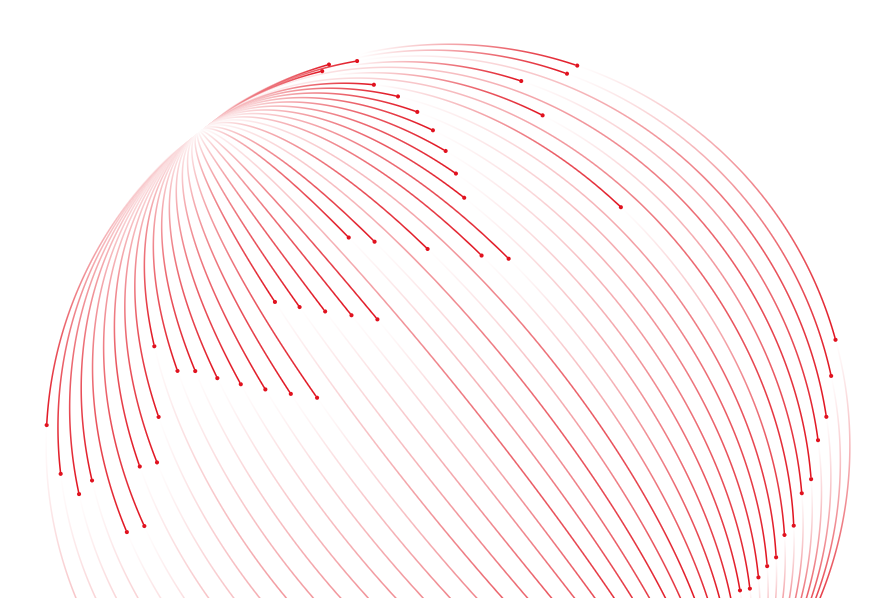
This background is drawn by a WebGL 2 fragment shader. Its source:

```glsl
#version 300 es
precision highp float;

uniform vec2 u_resolution;
out vec4 outColor;

const int LINES = 44;
const float RADIUS = 0.672;

// Signed sideways bulge of a meridian, from -1 (left rim) to 1 (right rim)
float bulge(float n) {
  float u = n / float(LINES - 1);
  return 2.0 * u - 1.0 + min(0.34, 0.06 + 0.6 * u) * u * (1.0 - u);
}

// Height along the axis where the trail leaving the pole stops
float firstStop(float n) {
  if (n < 10.5) return 0.47 + 0.13 * cos(0.65 * n) + 0.06 * cos(2.1 * n);
  if (n < 29.5) return 0.57 - 0.3 * fract((n - 10.3) / 6.25);
  return min(0.91 + 0.02 * cos(3.0 * n), 0.46 + 0.06 * (n - 30.0));
}

// Short second trails near the upper rim
float secondStop(float n) {
  float d = min(n - 40.0, 1.5);
  return 0.6 - 0.025 * d * d;
}

// Long trails that cross the globe
float thirdStop(float n) {
  float rise = pow(max(n - 31.0, 0.0) / 12.0, 2.5);
  return -0.74 + 0.35 * rise + 0.025 * cos(3.0 * n) * (1.0 - rise);
}

// Soft coverage of a shape with the given half width
float cover(float dist, float halfWidth) {
  return clamp((halfWidth - dist) * u_resolution.y + 0.5, 0.0, 1.0);
}

// Trail growing from clear to solid between two polar angles, with an end dot
float trail(vec2 q, float line, float angle, float s, float from, float to) {
  if (to - from < 0.01) return 0.0;
  float t = (angle - from) / (to - from);
  float ink = line * step(t, 1.0) * pow(clamp(t, 0.0, 1.0), 1.15);
  vec2 tip = vec2(s * sin(to), cos(to));
  return max(ink, cover(length(q - tip) * RADIUS, 0.0034));
}

void main() {
  vec2 p = (gl_FragCoord.xy - 0.5 * u_resolution) / u_resolution.y;
  p = (p - vec2(0.0, -0.246)) / RADIUS;

  // Globe frame: x across the axis, y toward the upper left pole
  vec2 axis = normalize(vec2(-0.62, 0.785));
  vec2 q = vec2(dot(p, vec2(axis.y, -axis.x)), dot(p, axis));
  float height = clamp(q.y, -0.9999, 0.9999);
  float ring = sqrt(1.0 - height * height);
  float angle = acos(height);

  float ink = 0.0;
  for (int i = 0; i < LINES; i++) {
    float n = float(i);
    float s = bulge(n);
    float slope = s * height / ring;
    float dist = abs(q.x - s * ring) / sqrt(1.0 + slope * slope);
    float line = cover(dist * RADIUS, 0.0013);

    // Some meridians skip the first or second trail
    bool skipFirst = i == 22 || i == 25 || i == 27 || i == 43 || (i > 36 && i < 40);
    bool hasSecond = i > 35 && (i % 2 == 0 || i == 43);
    float start = 0.05;
    float first = skipFirst ? start : acos(firstStop(n));
    float second = hasSecond ? acos(secondStop(n)) : first;
    float third = acos(thirdStop(n));

    float mark = trail(q, line, angle, s, start, first);
    mark = max(mark, trail(q, line, angle, s, max(first, 0.45), second));
    mark = max(mark, trail(q, line, angle, s, second, third));
    mark = max(mark, trail(q, line, angle, s, third, 2.75));
    ink += mark * (1.0 - ink);
  }

  vec3 red = vec3(0.88, 0.07, 0.12);
  outColor = vec4(mix(vec3(1.0), red, ink), 1.0);
}
```
